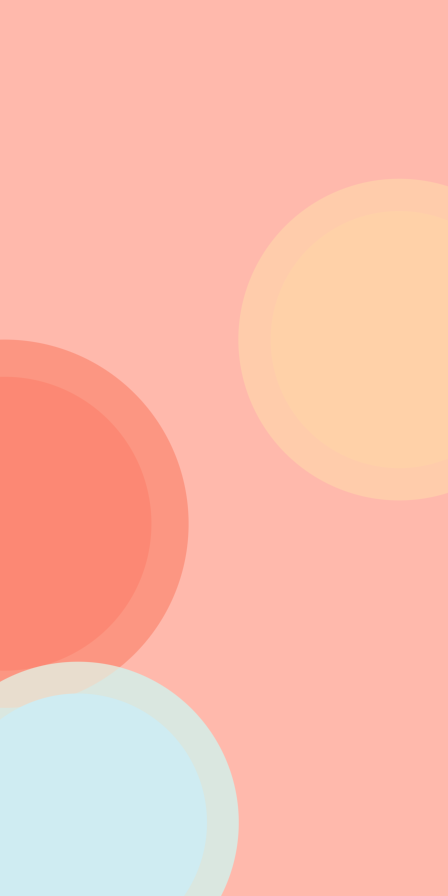
Reproduce this background procedurally as a Shadertoy shader.

```glsl
// Flat pink backdrop with three two-tone discs: peach, coral and pale blue.

// Antialiased coverage of a disc; one unit is the canvas width.
float disc(vec2 p, vec2 center, float radius) {
    float pixel = 1.0 / iResolution.x;
    return smoothstep(0.75 * pixel, -0.75 * pixel, length(p - center) - radius);
}

// Paints a disc with a paler rim around its core.
vec3 rimmedDisc(vec3 base, vec2 p, vec2 center, vec2 radii, vec3 rim, vec3 core) {
    base = mix(base, rim, disc(p, center, radii.x));
    return mix(base, core, disc(p, center, radii.y));
}

void mainImage(out vec4 fragColor, in vec2 fragCoord) {
    vec2 p = fragCoord / iResolution.x;
    vec3 color = vec3(1.0, 0.725, 0.675);

    // Peach disc, cut by the right edge
    color = rimmedDisc(color, p, vec2(0.891, 1.242), vec2(0.359, 0.287),
                       vec3(1.0, 0.80, 0.67), vec3(1.0, 0.82, 0.66));

    // Coral disc, cut by the left edge
    vec2 coralCenter = vec2(0.010, 0.831);
    vec2 coralRadii = vec2(0.411, 0.328);
    color = rimmedDisc(color, p, coralCenter, coralRadii,
                       vec3(0.988, 0.588, 0.51), vec3(0.988, 0.535, 0.453));

    // Blue disc in the corner; its rim warms where it crosses the coral
    float overlap = disc(p, coralCenter, coralRadii.x);
    vec3 blueRim = mix(vec3(0.853, 0.905, 0.878), vec3(0.91, 0.867, 0.808), overlap);
    color = rimmedDisc(color, p, vec2(0.174, 0.164), vec2(0.359, 0.288),
                       blueRim, vec3(0.81, 0.925, 0.95));

    fragColor = vec4(color, 1.0);
}
```
